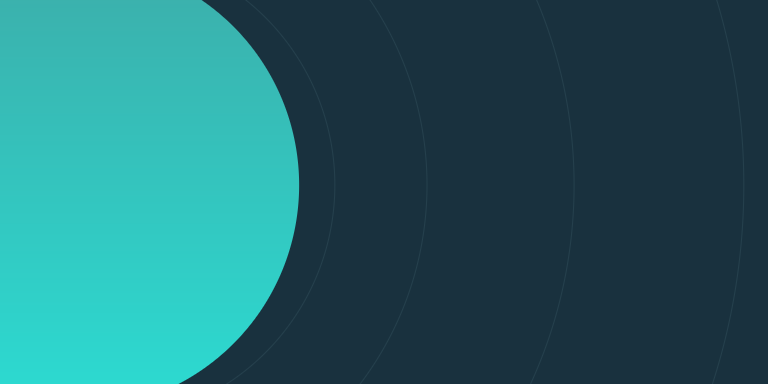
A Shadertoy shader for this background:

```glsl
// A large teal disc with a vertical gradient on a dark navy field,
// with faint thin rings spreading out to the right.
// Circles are distance functions, measured in canvas heights.

const vec3 FIELD_COLOR       = vec3(0.098, 0.193, 0.243);
const vec3 DISC_TOP_COLOR    = vec3(0.230, 0.697, 0.680);
const vec3 DISC_BOTTOM_COLOR = vec3(0.175, 0.850, 0.815);
const vec3 RING_COLOR        = vec3(0.145, 0.250, 0.300);

const vec2  DISC_CENTER = vec2(0.195, 0.518);
const float DISC_RADIUS = 0.584;

const vec2  RING_CENTER = vec2(0.255, 0.518);
const float RING_WIDTH  = 0.0027;
const int   RING_COUNT  = 4;
const float RING_RADII[RING_COUNT] = float[RING_COUNT](0.617, 0.857, 1.240, 1.682);

float circleDistance(vec2 p, vec2 center, float radius) {
    return length(p - center) - radius;
}

// Share of a pixel that lies inside a shape
float fillCoverage(float dist, float pixel) {
    return clamp(0.5 - dist / pixel, 0.0, 1.0);
}

// Share of a pixel covered by a line, also when thinner than the pixel
float lineCoverage(float dist, float width, float pixel) {
    return fillCoverage(dist - 0.5 * width, pixel)
         - fillCoverage(dist + 0.5 * width, pixel);
}

void mainImage(out vec4 fragColor, in vec2 fragCoord) {
    float pixel = 1.0 / iResolution.y;
    vec2 p = fragCoord * pixel;
    vec3 color = FIELD_COLOR;

    // Faint concentric rings
    for (int i = 0; i < RING_COUNT; i++) {
        float ring = circleDistance(p, RING_CENTER, RING_RADII[i]);
        color = mix(color, RING_COLOR, lineCoverage(ring, RING_WIDTH, pixel));
    }

    // Gradient disc, which hides the rings behind it
    vec3 discColor = mix(DISC_BOTTOM_COLOR, DISC_TOP_COLOR, p.y);
    float disc = circleDistance(p, DISC_CENTER, DISC_RADIUS);
    color = mix(color, discColor, fillCoverage(disc, pixel));

    fragColor = vec4(color, 1.0);
}
```
